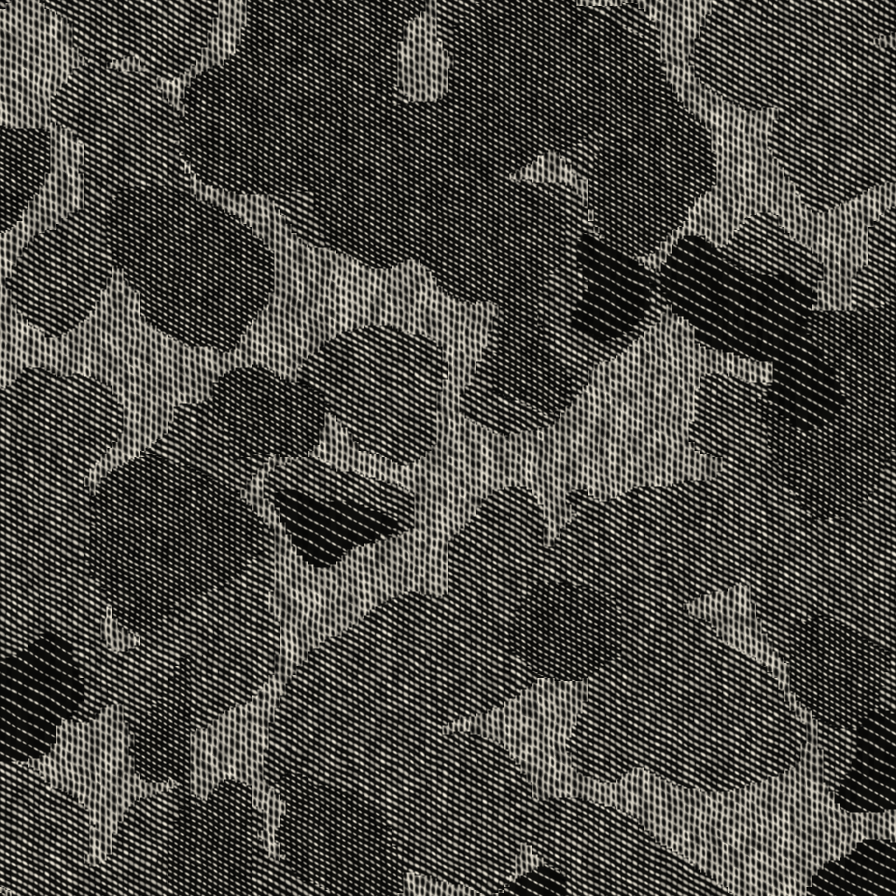
This texture is drawn by a three.js fragment shader. Its source:

```glsl
// Jacquard camouflage cloth: cream and black threads woven into four tones.
// Layers of merged ellipses choose the tone of each thread crossing, and every
// tone is a sheared lattice of small stitches lined up in twill rows.
varying vec2 vUv;

float hash(vec2 p) {
  vec3 q = fract(vec3(p.xyx) * 0.1031);
  q += dot(q, q.yzx + 33.33);
  return fract((q.x + q.y) * q.z);
}

float noise(vec2 p) {
  vec2 i = floor(p), f = fract(p);
  f = f * f * (3.0 - 2.0 * f);
  return mix(mix(hash(i), hash(i + vec2(1.0, 0.0)), f.x),
             mix(hash(i + vec2(0.0, 1.0)), hash(i + 1.0), f.x), f.y);
}

vec2 noisePair(vec2 p) {
  return vec2(noise(p), noise(p + 50.0)) - 0.5;
}

float smoothMin(float a, float b, float k) {
  float h = max(k - abs(a - b), 0.0) / k;
  return min(a, b) - h * h * k * 0.25;
}

// Signed distance to scattered ellipses, in cells; keep is the share of filled cells
float patches(vec2 p, float radius, float keep, float seed) {
  vec2 home = floor(p);
  float dist = 1.0;
  for (int y = -1; y <= 1; y++) {
    for (int x = -1; x <= 1; x++) {
      vec2 cell = home + vec2(float(x), float(y));
      vec2 id = cell + seed;
      if (hash(id) > keep) continue;
      vec2 center = cell + 0.12 + 0.76 * vec2(hash(id + 17.3), hash(id + 41.7));
      float angle = 6.2832 * hash(id + 63.1);
      float stretch = 1.0 + 0.25 * hash(id + 85.9);
      vec2 d = p - center;
      d = vec2(cos(angle) * d.x + sin(angle) * d.y, cos(angle) * d.y - sin(angle) * d.x);
      float size = radius * (0.7 + 0.6 * hash(id + 107.7));
      dist = smoothMin(dist, length(d * vec2(stretch, 1.0 / stretch)) - size, 0.16);
    }
  }
  return dist;
}

// Tone of the camouflage: 0 light, 1 middle, 2 dark, 3 black
int camouflage(vec2 uv) {
  vec2 p = uv + 0.05 * noisePair(uv * 13.0) + 0.018 * noisePair(uv * 31.0);
  if (patches(p * 6.5, 0.4, 0.13, 211.0) < 0.0) return 3;
  if (patches(p * 6.0, 0.47, mix(0.85, 0.3, uv.x), 157.0) < 0.0) return 2;
  if (patches(p * 6.5, 0.49, 0.8, 19.0) < 0.0) return 1;
  return 0;
}

vec3 cloth(vec2 uv) {
  // Patch edges step along whole threads
  vec2 threads = vec2(160.0, 300.0);
  int tone = camouflage((floor(uv * threads) + 0.5) / threads);

  // Stitch rows per canvas and half size of a stitch within its cell
  float rows = 98.0;
  vec2 halfSize = vec2(0.34, 0.43);
  if (tone == 1) { rows = 124.0; halfSize = vec2(0.43, 0.22); }
  if (tone == 2) { rows = 142.0; halfSize = vec2(0.34, 0.18); }
  if (tone == 3) { rows = 78.0; halfSize = vec2(0.38, 0.09); }

  // Uneven threads; rows run on from column to column, falling to the right
  uv += 0.0026 * noisePair(uv * 40.0);
  float x = uv.x * threads.x;
  float column = floor(x);
  float y = rows * (uv.y + 0.0034 * x / 1.0);
  if (tone == 0) y += 0.22 * (hash(vec2(column, 3.0)) - 0.5);
  vec2 stitch = vec2(column, floor(y));
  float uneven = hash(stitch + 7.0);
  halfSize *= 0.82 + 0.36 * uneven;
  float d = length((fract(vec2(x, y)) - 0.5) / halfSize);
  float inside = 1.0 - smoothstep(0.4, 1.6, d);

  // Light cloth shows black stitches on cream, the others cream on black
  float cream = tone == 0 ? 1.0 - inside : inside;
  float streak = noise(vec2(column, uv.y * 45.0));
  float shine = 0.66 + 0.22 * hash(stitch + 31.0) + 0.24 * streak;
  vec3 black = vec3(0.04, 0.04, 0.034) * (0.6 + 0.8 * streak);
  return mix(black, vec3(0.9, 0.875, 0.815) * shine, cream);
}

void main() {
  // Four samples smooth the fine weave
  vec3 color = vec3(0.0);
  for (int i = 0; i < 4; i++) {
    vec2 corner = vec2(mod(float(i), 2.0), floor(float(i) / 2.0)) - 0.5;
    color += 0.25 * cloth(vUv + 0.001 * corner);
  }
  gl_FragColor = vec4(color, 1.0);
}
```
